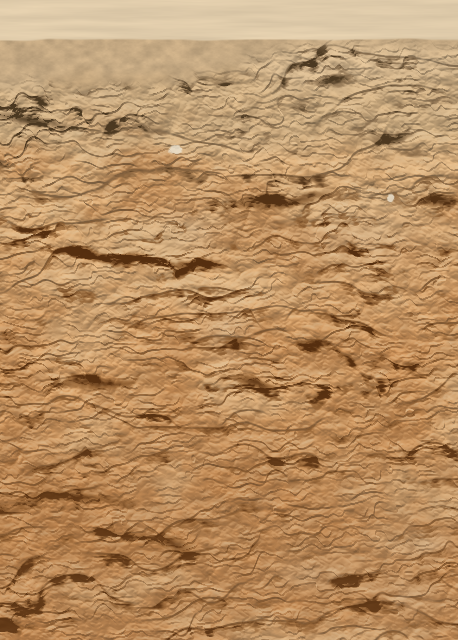
Reproduce this texture procedurally as a Shadertoy shader.

```glsl
// A weathered earth cliff: pale smooth layers above crumbling ochre strata.
// Broken sawtooth ledges and billowed clods form the relief; short marches
// toward the light shade it, with denser shadow around loose clusters.

float hash(vec2 p) {
    vec3 q = fract(p.xyx * 0.1031);
    q += dot(q, q.yzx + 33.33);
    return fract((q.x + q.y) * q.z);
}

float noise(vec2 p) {
    vec2 cell = floor(p), f = fract(p);
    f = f * f * (3.0 - 2.0 * f);
    return mix(mix(hash(cell), hash(cell + vec2(1, 0)), f.x),
               mix(hash(cell + vec2(0, 1)), hash(cell + vec2(1, 1)), f.x), f.y);
}

float fbm(vec2 p) {
    float sum = 0.0, amp = 0.5;
    for (int i = 0; i < 4; i++) {
        sum += amp * noise(p);
        p = p * 2.03 + vec2(17.3, 9.1);
        amp *= 0.5;
    }
    return sum / 0.9375;
}

// Overhanging lips that wander, break off and fade; count is lips per height
float ledges(vec2 p, float count) {
    vec2 q = p * count;
    float wander = 1.5 * noise(q * vec2(0.55, 0.7)) + 0.7 * noise(q * vec2(1.4, 1.6) + 7.0);
    float s = fract(q.y - 0.08 * q.x + wander);
    float broken = smoothstep(0.3, 0.7, noise(q * vec2(0.6, 0.9) + 41.0));
    return broken * (1.0 - s) * smoothstep(0.0, 0.08, s);
}

// Three sizes of ledge plus rounded clods with sharp creases
float relief(vec2 p) {
    float height = 0.24 * ledges(p, 15.0) + 0.20 * ledges(p + 3.1, 34.0)
                 + 0.13 * ledges(p + 5.7, 72.0);
    vec2 q = p * vec2(17.0, 27.0);
    float amp = 0.24;
    for (int i = 0; i < 4; i++) {
        height += amp * abs(2.0 * noise(q) - 1.0);
        q = mat2(1.92, 0.55, -0.55, 1.92) * q + vec2(5.7, 13.1);
        amp *= 0.62;
    }
    return height;
}

// Strongest rise above the surface on a short march toward the light
float occlusion(vec2 p, vec2 light, float height) {
    float block = 0.0;
    for (int i = 1; i <= 5; i++) {
        float reach = 0.0009 * float(i * i);
        block = max(block, relief(p + light * reach) - height - reach * 6.0);
    }
    return block;
}

// Soft elliptical falloff: centre and radii
float blob(vec2 p, vec4 area) {
    vec2 q = (p - area.xy) / area.zw;
    return exp(-dot(q, q));
}

vec3 strataColor(float y) {
    vec3 c = mix(vec3(0.69, 0.49, 0.30), vec3(0.74, 0.54, 0.34), smoothstep(0.18, 0.42, y));
    c = mix(c, vec3(0.77, 0.60, 0.41), smoothstep(0.46, 0.68, y));
    c = mix(c, vec3(0.74, 0.62, 0.46), smoothstep(0.72, 0.82, y));
    return mix(c, vec3(0.77, 0.66, 0.51), smoothstep(0.84, 0.89, y));
}

void mainImage(out vec4 fragColor, in vec2 fragCoord) {
    vec2 p = fragCoord / iResolution.y;
    vec2 light = normalize(vec2(-0.35, 1.0));
    float broad = fbm(p * vec2(6.0, 10.0) + 4.0);
    float grain = fbm(p * vec2(65.0, 95.0));

    // Roughness fades into the smooth upper layers
    float roughTop = mix(0.865, 0.925, smoothstep(0.20, 0.48, p.x)) + 0.06 * (broad - 0.5);
    float rough = 1.0 - smoothstep(roughTop - 0.02, roughTop + 0.02, p.y);
    rough *= mix(0.8, 1.0, smoothstep(0.22, 0.45, p.y));

    // Base colour with rusty and dusty variations
    vec3 color = strataColor(p.y + 0.10 * (broad - 0.5));
    float stain = fbm(p * vec2(8.0, 13.0) + 40.0);
    float earthy = smoothstep(0.86, 0.74, p.y);
    color = mix(color, vec3(0.67, 0.45, 0.25), 0.5 * earthy * smoothstep(0.50, 0.72, stain));
    color = mix(color, vec3(0.80, 0.67, 0.50), 0.4 * earthy * smoothstep(0.48, 0.28, stain));
    color *= 0.88 + 0.24 * grain;

    // Grey mineral patches
    vec4 minerals[6] = vec4[6](
        vec4(0.56, 0.63, 0.10, 0.045), vec4(0.29, 0.64, 0.06, 0.035),
        vec4(0.50, 0.10, 0.07, 0.025), vec4(0.64, 0.07, 0.05, 0.030),
        vec4(0.66, 0.15, 0.05, 0.020), vec4(0.35, 0.48, 0.04, 0.050));
    for (int i = 0; i < 6; i++)
        color = mix(color, vec3(0.74, 0.64, 0.51), 0.7 * grain * blob(p, minerals[i]) + 0.0);

    // Loose clusters thicken the shadows
    vec4 clusters[9] = vec4[9](
        vec4(0.08, 0.83, 0.12, 0.035), vec4(0.26, 0.85, 0.10, 0.025),
        vec4(0.60, 0.84, 0.07, 0.050), vec4(0.49, 0.90, 0.06, 0.020),
        vec4(0.17, 0.61, 0.14, 0.030), vec4(0.58, 0.59, 0.12, 0.022),
        vec4(0.46, 0.40, 0.14, 0.035), vec4(0.08, 0.42, 0.09, 0.025),
        vec4(0.62, 0.42, 0.08, 0.040));
    float density = 1.0 + 2.4 * (fbm(p * vec2(7.0, 14.0) + 70.0) - 0.5);
    for (int i = 0; i < 9; i++) density += 0.7 * blob(p, clusters[i]);

    // Main crevices: centre, half width, tilt
    vec4 gaps[11] = vec4[11](
        vec4(0.195, 0.598, 0.075, -0.05), vec4(0.44, 0.685, 0.075, 0.12),
        vec4(0.05, 0.808, 0.065, -0.08), vec4(0.612, 0.787, 0.035, 0.10),
        vec4(0.15, 0.402, 0.070, 0.05), vec4(0.115, 0.222, 0.080, -0.06),
        vec4(0.268, 0.154, 0.035, -0.15), vec4(0.40, 0.404, 0.035, -0.05),
        vec4(0.315, 0.590, 0.035, -0.10), vec4(0.515, 0.872, 0.030, 0.05),
        vec4(0.69, 0.688, 0.040, -0.10));
    float wobble = 0.03 * (fbm(p * vec2(28.0, 20.0) + 8.0) - 0.5), gap = 0.0;
    for (int i = 0; i < 11; i++) {
        vec2 q = p - vec2(0.0, gaps[i].w * (p.x - gaps[i].x) + wobble);
        gap += blob(q, vec4(gaps[i].xyz, 0.009));
    }

    // Lit facets, half tones and deep shadows
    float height = relief(p);
    float facing = height - relief(p + light * 0.003);
    float shadow = occlusion(p, light, height) * density + 0.28 * gap;
    float greyness = smoothstep(0.62, 0.82, p.y);
    vec3 halfTone = mix(vec3(0.55, 0.36, 0.18), vec3(0.55, 0.44, 0.31), greyness);
    vec3 deep = mix(vec3(0.32, 0.17, 0.05), vec3(0.28, 0.21, 0.12), greyness);
    color *= 1.0 + rough * clamp(facing * 2.2, -0.35, 0.10);
    color = mix(color, vec3(0.90, 0.79, 0.63), rough * clamp(facing * 4.5, 0.0, 0.65));
    color = mix(color, halfTone, 0.75 * rough * smoothstep(0.05, 0.18, shadow));
    color = mix(color, deep, 0.95 * rough * smoothstep(0.16, 0.33, shadow));

    // Chalk chips
    float chalk = max(blob(p, vec4(0.273, 0.766, 0.014, 0.007)), blob(p, vec4(0.61, 0.69, 0.008, 0.009)));
    color = mix(color, vec3(0.92, 0.88, 0.80), 0.85 * smoothstep(0.4, 0.7, chalk + grain - 0.5));

    // Pale capping layer with thin streaks
    vec3 cap = vec3(0.88, 0.80, 0.67) * (0.93 + 0.13 * fbm(p * vec2(7.0, 110.0)));
    color = mix(color, cap, smoothstep(0.936, 0.940, p.y + 0.004 * (noise(p * 25.0) - 0.5)));
    fragColor = vec4(clamp(color, 0.0, 1.0), 1.0);
}
```
